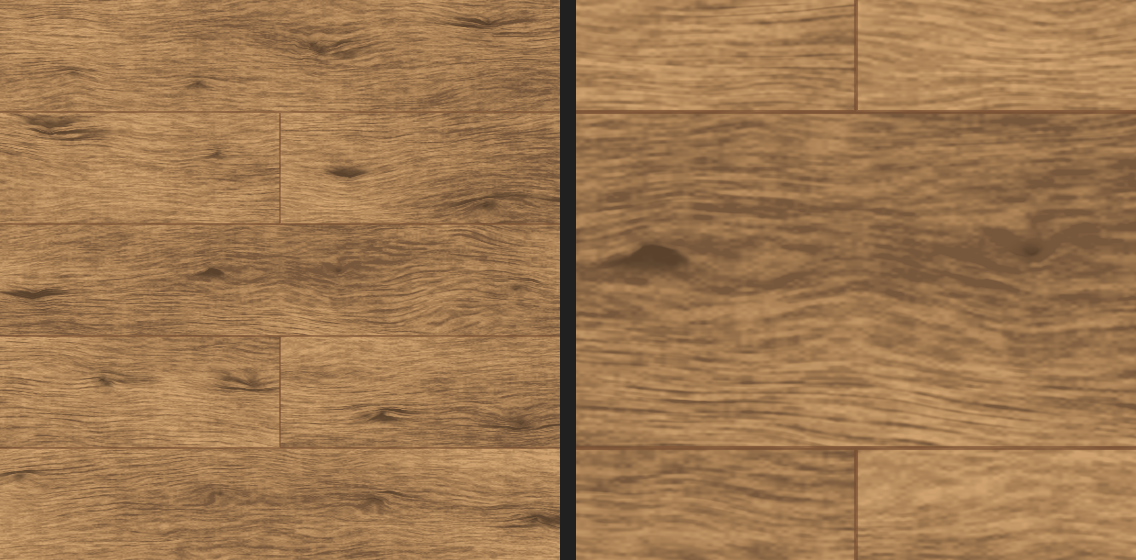
Left, the full canvas; right, a detail of the centre.
This texture is drawn by a WebGL 2 fragment shader. Its source:

```glsl
#version 300 es
precision highp float;
// Oak floor: five rows of long planks in half bond, with fine wavy grain, knots and thin seams.

uniform vec2 u_resolution;
out vec4 outColor;

const float ROWS = 5.0;
const float SEAM_HALF_WIDTH = 0.001;
const int KNOTS_PER_PLANK = 4;
const vec2 KNOT_SIZE = vec2(0.034, 0.018);
const float KNOT_BEND = 0.024;      // how far a knot pushes the grain aside
const float GRAIN_WAVE = 0.085;     // slow drift of the grain
const float RING_COUNT = 125.0;     // growth lines per canvas height
const float PLANK_VARIATION = 0.14;

const vec3 DARK_OAK = vec3(0.47, 0.345, 0.235);
const vec3 MID_OAK = vec3(0.66, 0.498, 0.328);
const vec3 LIGHT_OAK = vec3(0.81, 0.635, 0.435);
const vec3 KNOT_BROWN = vec3(0.3, 0.22, 0.15);
const vec3 SEAM_BROWN = vec3(0.47, 0.31, 0.2);

float hash(vec2 p) {
  return fract(sin(dot(p, vec2(127.1, 311.7))) * 43758.55);
}

float noise(vec2 p) {
  vec2 cell = floor(p);
  vec2 f = fract(p);
  f = f * f * (3.0 - 2.0 * f);
  float low = mix(hash(cell), hash(cell + vec2(1.0, 0.0)), f.x);
  float high = mix(hash(cell + vec2(0.0, 1.0)), hash(cell + 1.0), f.x);
  return mix(low, high, f.y);
}

float fbm(vec2 p) {
  float sum = 0.0;
  float weight = 0.5;
  for (int i = 0; i < 4; i++) {
    sum += weight * noise(p);
    p = p * 2.03 + 17.3;
    weight *= 0.5;
  }
  return sum / 0.9375;
}

// Knots of one plank: x = bend of the grain, y = dark core, z = stain around it.
vec3 knots(vec2 q, vec2 plank) {
  vec3 total = vec3(0.0);
  vec2 ragged = vec2(fbm(q * 40.0 + plank * 9.0), fbm(q * 40.0 + plank * 9.0 + 40.0)) - 0.5;
  for (int i = 0; i < KNOTS_PER_PLANK; i++) {
    float k = float(i);
    vec2 seed = plank * 7.0 + vec2(k * 3.1, k * 5.7);
    vec2 center = vec2((k + 0.15 + 0.7 * hash(seed)) / float(KNOTS_PER_PLANK),
                       mix(0.15, 0.85, hash(seed + 1.3)) / ROWS);
    float size = mix(0.4, 1.0, hash(seed + 2.6));
    float side = hash(seed + 3.9) < 0.5 ? -1.0 : 1.0;
    vec2 d = (q - center) / (KNOT_SIZE * size) + ragged * 1.2;
    total.x += side * size * KNOT_BEND * exp(-length(d * vec2(0.6, 0.7)));
    total.y += exp(-3.2 * dot(d, d)) * mix(0.7, 1.0, size);
    total.z += exp(-length(d * vec2(0.4, 0.75)));
  }
  return total;
}

vec3 wood(vec2 q, vec2 plank) {
  vec2 shift = 40.0 * vec2(hash(plank + 0.7), hash(plank + 5.2));
  vec3 knot = knots(q, plank);

  // Grain height bent by slow waves and by the knots
  float wave = fbm(q * vec2(2.4, 5.0) + shift) - 0.5;
  float ripple = noise(q * vec2(22.0, 40.0) + shift) - 0.5;
  vec2 g = vec2(q.x, q.y + GRAIN_WAVE * wave + 0.002 * ripple + knot.x);

  // Grain from broad tint to fine fibres
  float tint = fbm(q * vec2(3.0, 8.0) + shift) - 0.5;
  float bands = noise(g * vec2(3.0, 40.0) + shift) - 0.5;
  float lines = smoothstep(0.2, 0.8, noise(g * vec2(22.0, 290.0) + shift)) - 0.5;
  float fibres = smoothstep(0.1, 0.9, noise(g * vec2(75.0, 430.0) + shift)) - 0.5;
  float specks = noise(q * vec2(290.0, 510.0) + shift) - 0.5;
  float figure = smoothstep(0.35, 0.7, noise(q * vec2(3.5, 12.0) + shift + 9.0));
  figure = max(figure, min(1.0, 1.5 * knot.z));

  // Growth lines: thin dark edges with uneven spacing, broken along their length
  float growth = g.y * RING_COUNT + 1.4 * noise(g * vec2(6.0, 60.0) + shift + 15.0);
  float ring = pow(0.5 + 0.5 * sin(6.2832 * growth), 4.0);
  ring *= smoothstep(0.3, 0.65, noise(g * vec2(20.0, 130.0) + shift + 27.0));

  float tone = 0.53 + PLANK_VARIATION * (hash(plank + 8.4) - 0.5);
  tone += 0.9 * tint + 0.16 * bands + 0.25 * lines + 0.33 * fibres + 0.28 * specks;
  tone += mix(0.06, 0.4, figure) * (0.18 - ring);

  // Thin dark cracks that follow the grain near knots
  float crack = smoothstep(0.55, 0.8, noise(g * vec2(10.0, 130.0) + shift + 33.0));
  tone -= knot.z * (0.26 + 0.36 * crack);
  tone = clamp(tone, 0.0, 1.0);

  vec3 color = mix(DARK_OAK, MID_OAK, min(1.0, tone * 2.0));
  color = mix(color, LIGHT_OAK, max(0.0, tone * 2.0 - 1.0));
  float core = clamp(knot.y * (0.65 + 0.5 * lines + 0.5 * fibres), 0.0, 0.9);
  core = max(core, 0.7 * crack * smoothstep(0.22, 0.6, knot.z));
  return mix(color, KNOT_BROWN, core);
}

void main() {
  vec2 p = gl_FragCoord.xy / u_resolution;
  vec2 pixel = 1.0 / u_resolution;

  // Every second row is shifted by half a plank
  float row = floor(p.y * ROWS);
  float shifted = mod(row, 2.0);
  float along = p.x + 0.5 * shifted;
  vec2 plank = vec2(floor(along), row);
  vec2 q = vec2(fract(along), p.y - row / ROWS);
  vec3 color = wood(q, plank);

  // Seams between rows, and butt joints in the shifted rows
  float nearestRow = clamp(floor(p.y * ROWS + 0.5), 1.0, ROWS - 1.0);
  float rowSeam = abs(p.y - nearestRow / ROWS);
  float joint = abs(p.x - 0.5) + (1.0 - shifted);
  vec2 seams = 1.0 - smoothstep(vec2(SEAM_HALF_WIDTH) - 0.5 * pixel,
                               vec2(SEAM_HALF_WIDTH) + pixel, vec2(joint, rowSeam));
  float wear = 0.6 + 0.3 * noise(p * 60.0);
  color = mix(color, SEAM_BROWN, max(seams.x, seams.y) * wear);

  outColor = vec4(color, 1.0);
}
```
